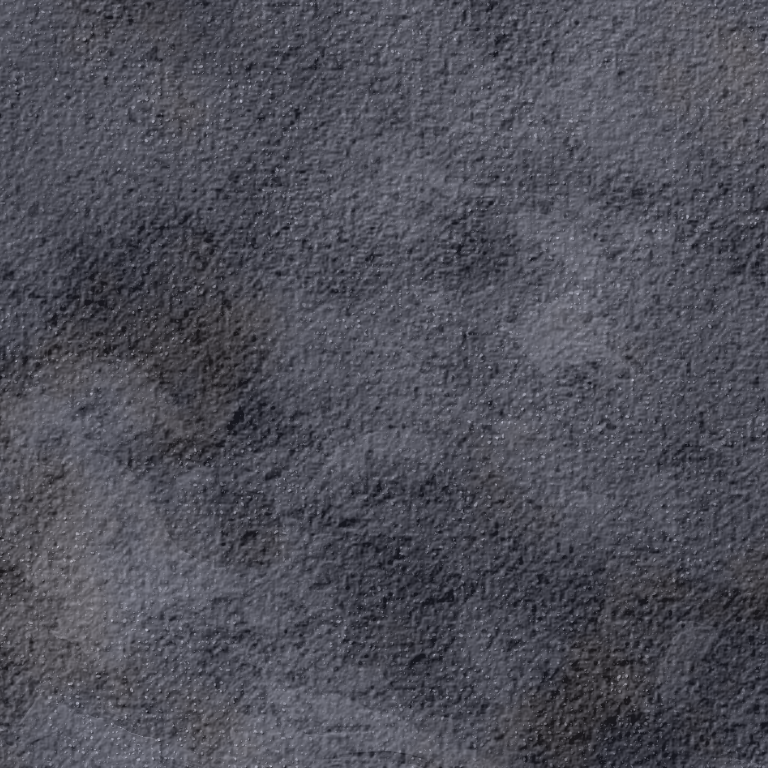
This texture is drawn by a WebGL 1 fragment shader. Its source:

```glsl
precision highp float;
// Dark blue-grey slate: soft clouds of tone, flaked plates with broken, lit rims,
// and a rough skin of fine bumps, pits and pale mineral specks.
// Plates are thresholded warped noise; the light falls from the upper left.

uniform vec2 u_resolution;

#define BASE_TONE 0.318
#define CLOUD_CONTRAST 0.30
#define PLATE_CONTRAST 0.060
#define RIM_CONTRAST 0.085
#define RIM_WIDTH 0.0028
#define GRAIN_SCALE 165.0
#define GRAIN_CONTRAST 0.16
#define SPECK_SCALE 112.0
#define SPECK_SHARE 0.36
#define SPECK_LIGHT 0.23

const vec2 TO_LIGHT = vec2(-0.7, 0.7);

float hash(vec2 p) {
  return fract(sin(dot(p, vec2(127.1, 311.7))) * 43758.5);
}

float noise(vec2 p) {
  vec2 cell = floor(p);
  vec2 f = fract(p);
  f = f * f * (3.0 - 2.0 * f);
  float low = mix(hash(cell), hash(cell + vec2(1.0, 0.0)), f.x);
  float high = mix(hash(cell + vec2(0.0, 1.0)), hash(cell + 1.0), f.x);
  return mix(low, high, f.y);
}

float fbm(vec2 p) {
  float sum = 0.0;
  float weight = 0.5;
  for (int i = 0; i < 5; i++) {
    sum += weight * noise(p);
    p = mat2(1.6, 1.2, -1.2, 1.6) * p + 17.3;
    weight *= 0.52;
  }
  return sum / 1.002;
}

// Plateau mask: warped noise, stretched along a shallow downward slant.
float plate(vec2 p, float scale) {
  vec2 along = vec2(0.91, -0.41);
  vec2 q = vec2(dot(p, along) * 0.62, dot(p, vec2(0.41, 0.91))) * scale;
  q += 1.1 * vec2(noise(q * 0.8 + 4.7), noise(q * 0.8 + 31.2));
  return smoothstep(0.50, 0.555, fbm(q + scale));
}

// Pale grains, one per chosen cell; the second value is their cast shadow.
vec2 specks(vec2 p, float scale, float seed) {
  vec2 q = p * scale;
  q += 0.35 * vec2(noise(q * 1.7 + seed), noise(q * 1.7 + seed + 9.0));
  vec2 cell = floor(q);
  float present = step(hash(cell + seed), SPECK_SHARE);
  vec2 centre = 0.35 + 0.3 * vec2(hash(cell + seed + 3.1), hash(cell + seed + 7.7));
  float radius = mix(0.16, 0.34, hash(cell + seed + 12.4));
  float glow = mix(0.25, 1.0, hash(cell + seed + 21.9));
  vec2 d = fract(q) - centre;
  float grain = smoothstep(radius, radius * 0.35, length(d));
  float shadow = smoothstep(radius, radius * 0.35, length(d + TO_LIGHT * 0.28));
  return present * glow * vec2(grain, shadow * (1.0 - grain));
}

void main() {
  vec2 p = gl_FragCoord.xy / u_resolution;

  // Broad tone; the lower part is darker and more broken than the top.
  float cloud = 0.6 * fbm(p * 2.6 + 3.4) + 0.4 * fbm(p * 8.0 + 40.0);
  float broken = smoothstep(0.95, 0.35, p.y + 0.9 * (noise(p * 3.1 + 8.0) - 0.5));
  float tone = BASE_TONE + CLOUD_CONTRAST * (cloud - 0.5);
  tone += 0.022 * (p.y - 0.5);

  // Large and small flaked plates, with light and dark rims.
  float raised = 0.0;
  float scale = 5.5;
  float strength = mix(0.45, 1.0, broken);
  for (int i = 0; i < 2; i++) {
    float top = plate(p, scale);
    float rim = top - plate(p + TO_LIGHT * RIM_WIDTH, scale);
    float wear = smoothstep(0.3, 0.7, noise(p * scale * 2.3 + 5.0));
    tone += strength * PLATE_CONTRAST * (top - 0.45);
    tone += strength * RIM_CONTRAST * rim * wear;
    raised += 0.5 * top;
    scale *= 2.9;
    strength *= broken;
  }

  // Fine bumps lit from one side; low ground is rougher.
  float rough = mix(1.2, 0.8, raised);
  vec2 g = p * GRAIN_SCALE;
  float bump = noise(g) - noise(g + TO_LIGHT * 0.8);
  bump += 0.7 * (noise(g * 1.9 + 60.0) - noise(g * 1.9 + 60.0 + TO_LIGHT * 0.8));
  tone += GRAIN_CONTRAST * rough * bump;
  tone -= 0.10 * rough * smoothstep(0.68, 0.92, noise(g * 0.75 + 90.0));

  // Mineral specks in two sizes, gathered in loose drifts.
  float drift = mix(0.45, 1.15, smoothstep(0.3, 0.7, fbm(p * 11.0 + 70.0)));
  vec2 grains = specks(p, SPECK_SCALE, 2.0) + 0.75 * specks(p, SPECK_SCALE * 1.6, 51.0);
  tone += drift * (SPECK_LIGHT * grains.x - 0.085 * grains.y);

  // Cool slate colour with faint rusty stains.
  float rust = smoothstep(0.56, 0.74, fbm(p * 4.2 + 120.0));
  tone = clamp(tone, 0.09, 0.72);
  vec3 slate = vec3(tone - 0.004, tone, tone + 0.030 + 0.035 * tone);
  slate += rust * vec3(0.016, 0.004, -0.016);
  gl_FragColor = vec4(slate, 1.0);
}
```
